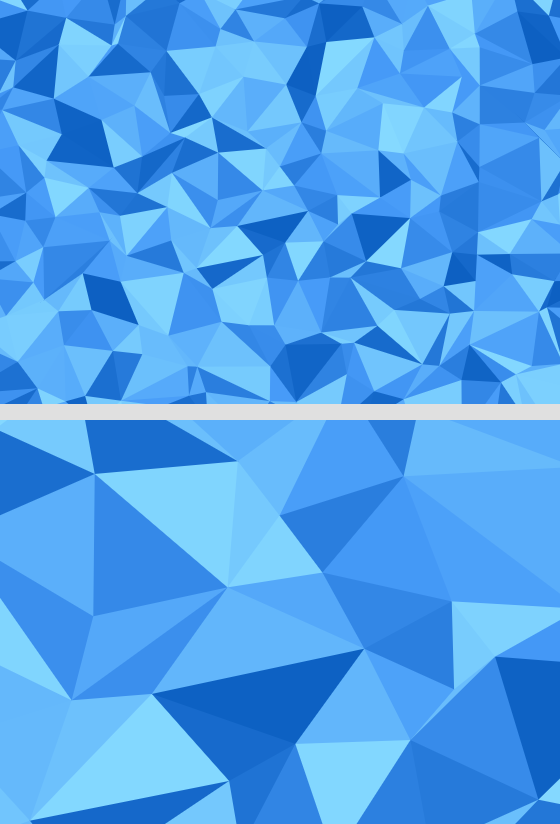
Top: the whole. Bottom: its middle third, enlarged.
Write a Shadertoy shader that draws this background.

```glsl
// Low-poly mosaic of flat blue triangles.
// A strongly jittered grid gives the vertices; each quad between four of them is
// split along a valid diagonal, and each half gets a random tone on a blue ramp.

#define CELL vec2(0.096, 0.083)      // mean vertex spacing, in canvas heights
#define JITTER 0.94                  // 0 = regular grid, 1 = anywhere in the cell
#define LONG_SPLIT 0.15              // share of quads cut along the longer diagonal
#define PAIR_SHARE 0.28              // share of quads whose halves are nearly alike
#define PAIR_SPREAD 0.12             // tone difference inside such a pair
#define MID_TONE 0.44                // place of the middle colour on the ramp
#define DARK_BLUE vec3(0.050, 0.378, 0.762)
#define MID_BLUE vec3(0.275, 0.605, 0.972)
#define LIGHT_BLUE vec3(0.522, 0.852, 1.000)
#define SEED 17.0

float hash(vec2 cell, float salt) {
    vec3 q = fract(vec3(cell.xyx + SEED) * vec3(0.1031, 0.1030, 0.0973) + salt * 0.1371);
    q += dot(q, q.yzx + 33.33);
    return fract((q.x + q.y) * q.z);
}

float cross2(vec2 a, vec2 b) {
    return a.x * b.y - a.y * b.x;
}

vec2 gridVertex(vec2 cell) {
    vec2 offset = vec2(hash(cell, 1.0), hash(cell, 2.0)) - 0.5;
    return (cell + 0.5 + JITTER * offset) * CELL;
}

// Signed distance to the line a-b, positive on its left
float leftOf(vec2 p, vec2 a, vec2 b) {
    return cross2(b - a, p - a) / max(length(b - a), 1e-5);
}

// Pixel coverage of a counter-clockwise triangle
float coverage(vec2 p, vec2 a, vec2 b, vec2 c, float pixel) {
    float inside = min(leftOf(p, a, b), min(leftOf(p, b, c), leftOf(p, c, a)));
    return clamp(0.5 + inside / pixel, 0.0, 1.0);
}

// True if the diagonal a-c lies inside the quad a, b, c, d
bool splitsQuad(vec2 a, vec2 b, vec2 c, vec2 d) {
    return cross2(c - a, d - a) > 0.0 && cross2(c - a, b - a) < 0.0;
}

vec3 blueRamp(float tone) {
    return tone < MID_TONE
        ? mix(DARK_BLUE, MID_BLUE, tone / MID_TONE)
        : mix(MID_BLUE, LIGHT_BLUE, (tone - MID_TONE) / (1.0 - MID_TONE));
}

void mainImage(out vec4 fragColor, in vec2 fragCoord) {
    float pixel = 1.0 / iResolution.y;
    vec2 p = fragCoord * pixel;
    vec2 home = floor(p / CELL);
    vec4 sum = vec4(0.0);

    // Only the four quads around this cell can reach the point
    for (int j = -1; j <= 0; j++)
    for (int i = -1; i <= 0; i++) {
        vec2 id = home + vec2(i, j);
        vec2 a = gridVertex(id);
        vec2 b = gridVertex(id + vec2(1, 0));
        vec2 c = gridVertex(id + vec2(1, 1));
        vec2 d = gridVertex(id + vec2(0, 1));

        // Pick a diagonal: usually the shorter, always one inside the quad
        bool shorterAC = distance(a, c) < distance(b, d);
        bool useAC = (hash(id, 3.0) < LONG_SPLIT) != shorterAC;
        if (!splitsQuad(a, b, c, d)) useAC = false;
        if (!splitsQuad(b, c, d, a)) useAC = true;

        // Turn the quad so that the chosen diagonal runs from a to c
        if (!useAC) {
            vec2 first = a;
            a = b; b = c; c = d; d = first;
        }

        // Tones of the two halves
        float tone1 = hash(id, 4.0);
        float tone2 = hash(id, 5.0);
        if (hash(id, 6.0) < PAIR_SHARE)
            tone2 = clamp(tone1 + (tone2 - 0.5) * 2.0 * PAIR_SPREAD, 0.0, 1.0);

        sum += vec4(blueRamp(tone1), 1.0) * coverage(p, a, b, c, pixel);
        sum += vec4(blueRamp(tone2), 1.0) * coverage(p, a, c, d, pixel);
    }

    fragColor = vec4(sum.rgb / max(sum.a, 1e-4), 1.0);
}
```
